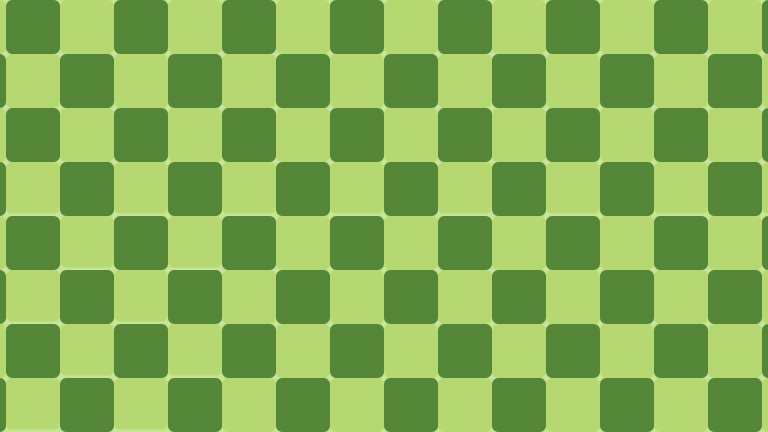
A Shadertoy shader for this pattern:

```glsl
// Green checkerboard of rounded tiles, eight rows high and centred across.
// Each cell is a rounded-box distance over a pale ground that shows as small
// stars at the corners and as a thin strip below some of the light tiles.

float roundedBox(vec2 p, vec2 halfSize, float radius) {
    vec2 q = abs(p) - halfSize + radius;
    return length(max(q, 0.0)) + min(max(q.x, q.y), 0.0) - radius;
}

void mainImage(out vec4 fragColor, in vec2 fragCoord) {
    float pixel = 8.0 / iResolution.y;

    // Cell units: fourteen whole columns centred on the canvas
    vec2 grid = fragCoord * pixel;
    grid.x += 7.0 - 0.5 * iResolution.x * pixel;
    vec2 cell = floor(grid);
    vec2 local = fract(grid) - 0.5;

    bool dark = mod(cell.x + cell.y, 2.0) > 0.5;

    // Light tiles stop short of the cell floor in one row and at lower left
    bool fullRow = cell.y == 4.0;
    bool lowerLeft = cell.y < 4.0 && cell.x >= 0.0 && cell.x < 4.0;
    float gap = !dark && (fullRow || lowerLeft) ? 0.045 : 0.0;

    float dist = roundedBox(local - vec2(0.0, 0.5 * gap),
                            vec2(0.5, 0.5 - 0.5 * gap), 0.12);
    float coverage = clamp(0.5 - dist / pixel, 0.0, 1.0);

    vec3 ground = vec3(0.78, 0.89, 0.58);
    vec3 tile = dark ? vec3(0.33, 0.53, 0.22) : vec3(0.71, 0.85, 0.44);
    fragColor = vec4(mix(ground, tile, coverage), 1.0);
}
```
